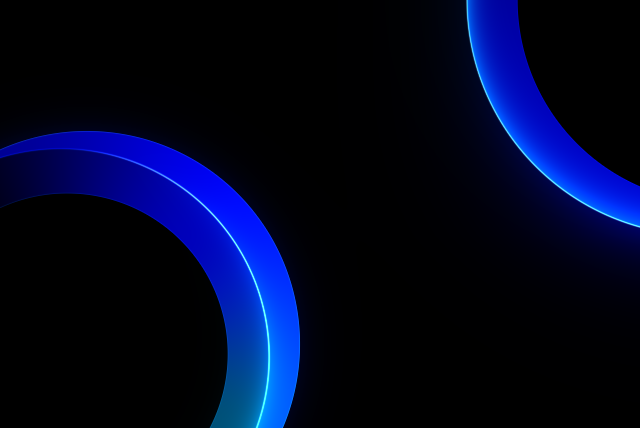
Write a Shadertoy shader that draws this background.

```glsl
// Two glowing blue glass rings cropped by the corners of a black canvas.
#define RIM_WIDTH 0.0019
#define SHEEN_WIDTH 0.026
#define HALO_WIDTH 0.075
#define RIM_COLOR vec3(0.50, 0.88, 1.0)

// Circles as centre.xy and radius, in units of canvas height
const vec3 CRESCENT = vec3(0.203, 0.196, 0.498);
const vec3 BAND = vec3(0.1426, 0.166, 0.4863);
const vec3 HOLE = vec3(0.157, 0.173, 0.375);
const vec3 ARC = vec3(1.641, 1.0, 0.550);
const vec3 ARC_HOLE = vec3(1.684, 1.0, 0.4746);

float circleDist(vec2 p, vec3 circle) {
    return length(p - circle.xy) - circle.z;
}

// Antialiased coverage of the inside of a shape
float fill(float d) {
    return clamp(0.5 - d * iResolution.y, 0.0, 1.0);
}

// Thin soft line along an edge
float rim(float d) {
    float w = max(RIM_WIDTH, 0.65 / iResolution.y);
    return exp(-d * d / (w * w));
}

// Ramp from 0 at a to 1 at b, in either direction
float ramp(float a, float b, float x) {
    float t = clamp((x - a) / (b - a), 0.0, 1.0);
    return t * t * (3.0 - 2.0 * t);
}

vec3 leftRing(vec2 p) {
    float outer = circleDist(p, CRESCENT);
    float middle = circleDist(p, BAND);
    float inner = circleDist(p, HOLE);
    vec2 q = p - BAND.xy;
    float angle = atan(q.y, q.x);
    float low = ramp(1.0, -0.4, angle);
    float sheen = exp(-abs(middle) / SHEEN_WIDTH) * ramp(1.3, -0.3, angle);

    // Faint halo around the ring
    vec3 color = vec3(0.0, 0.01, 0.11) * exp(-max(outer, 0.0) / 0.035);

    // Bright outer crescent
    vec3 crescent = vec3(0.0, 0.36 * low, mix(1.0, 0.58, ramp(0.6, 1.9, angle)));
    crescent += vec3(0.0, 0.28, 0.1) * sheen;
    crescent += vec3(0.05, 0.18, 0.15) * rim(outer);
    color = mix(color, crescent, fill(outer));

    // Darker inner band, turning teal at the bottom
    float blue = 0.03 + 0.70 * ramp(2.3, 0.7, angle) - 0.27 * ramp(0.5, -0.4, angle);
    vec3 band = vec3(0.0, 0.31 * ramp(0.8, -0.4, angle), blue);
    band += vec3(0.0, 0.24, 0.38) * sheen;
    band += vec3(0.0, 0.08, 0.15) * rim(inner);
    color = mix(color, band, fill(middle));

    // Lit edge between crescent and band, then the dark centre
    float lit = ramp(1.6, 0.7, angle) * mix(1.0, 0.75, ramp(0.2, -0.4, angle));
    color += (RIM_COLOR * lit + vec3(0.0, 0.04, 0.2)) * rim(middle) * fill(outer);
    vec3 centre = vec3(0.0, 0.02, 0.03) * low * exp(inner / 0.03);
    return mix(color, centre, fill(inner));
}

vec3 rightRing(vec2 p) {
    float outer = circleDist(p, ARC);
    float inner = circleDist(p, ARC_HOLE);
    float low = clamp((ARC.y - p.y) / ARC.z, 0.0, 1.0);

    // Halo grows stronger towards the bottom
    vec3 halo = mix(vec3(0.0, 0.025, 0.11), vec3(0.0, 0.01, 0.42), low * low);
    vec3 color = halo * exp(-max(outer, 0.0) / HALO_WIDTH);

    // Body brightens towards its outer edge
    float sheen = exp(-abs(outer) / (SHEEN_WIDTH * mix(0.8, 1.5, low)));
    vec3 body = vec3(0.0, 0.0, mix(0.62, 0.86, low));
    body += vec3(0.0, 0.42, 0.34) * sheen;
    body += vec3(0.0, 0.03, 0.12) * rim(inner);
    color = mix(color, body, fill(outer));
    color += RIM_COLOR * rim(outer) * mix(0.6, 0.85, low);
    return color * (1.0 - fill(inner));
}

void mainImage(out vec4 fragColor, in vec2 fragCoord) {
    vec2 p = fragCoord / iResolution.y;
    vec3 color = leftRing(p) + rightRing(p);
    fragColor = vec4(clamp(color, 0.0, 1.0), 1.0);
}
```
